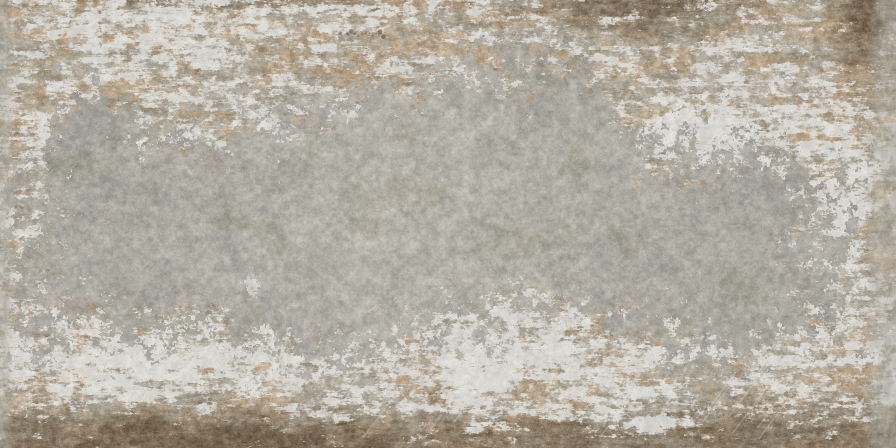
Write a Shadertoy shader that draws this texture.

```glsl
// Weathered concrete slab: a bare grey centre framed by flaking white paint over tan and brown.

float hash(vec2 p) {
    vec3 q = fract(vec3(p.xyx) * 0.1031);
    q += dot(q, q.yzx + 33.33);
    return fract((q.x + q.y) * q.z);
}

float noise(vec2 p) {
    vec2 i = floor(p), f = fract(p);
    f = f * f * (3.0 - 2.0 * f);
    return mix(mix(hash(i), hash(i + vec2(1, 0)), f.x),
               mix(hash(i + vec2(0, 1)), hash(i + vec2(1, 1)), f.x), f.y);
}

// Fractal noise centred on zero; a higher gain gives a rougher result
float fbm(vec2 p, float gain) {
    float sum = 0.0, amp = 0.5;
    for (int i = 0; i < 4; i++) {
        sum += amp * (noise(p) - 0.5);
        p = mat2(2.0, 0.12, -0.12, 2.0) * p + 17.3;
        amp *= gain;
    }
    return sum;
}

float bump(float x, float centre, float width) {
    float t = (x - centre) / width;
    return exp(-t * t);
}

float blob(vec2 uv, vec2 centre, vec2 size) {
    vec2 t = (uv - centre) / size;
    return exp(-dot(t, t));
}

float segment(vec2 p, vec2 a, vec2 b) {
    vec2 ab = b - a, ap = p - a;
    return length(ap - ab * clamp(dot(ap, ab) / dot(ab, ab), 0.0, 1.0));
}

// Positive inside the bare centre, negative in the painted frame
float bareField(vec2 uv) {
    float x = uv.x;
    float top = 0.70 + 0.07 * bump(x, 0.11, 0.05) + 0.16 * smoothstep(0.22, 0.57, x)
              - 0.19 * smoothstep(0.64, 0.73, x) - 0.08 * smoothstep(0.83, 0.95, x)
              - 0.12 * (1.0 - smoothstep(0.03, 0.09, x));
    float bottom = 0.265 - 0.07 * bump(x, 0.38, 0.08) + 0.06 * bump(x, 0.61, 0.10)
                 - 0.06 * bump(x, 0.84, 0.05);
    float sides = 1.3 * min(x - 0.035, 0.93 - x);
    return min(min(top - uv.y, uv.y - bottom), sides);
}

vec3 concrete(vec2 uv, vec2 p) {
    float light = 0.652 + 0.042 * blob(uv, vec2(0.47, 0.52), vec2(0.24, 0.45));
    light += 0.04 * fbm(p * 5.0, 0.6) + 0.09 * fbm(p * vec2(24, 32), 0.75);
    light += 0.16 * fbm(p * 75.0, 0.8);
    float stain = smoothstep(0.08, 0.3, fbm(p * vec2(10, 14) + 8.0, 0.75));
    return light * vec3(1.01, 0.995, 0.945) - stain * vec3(0.03, 0.03, 0.045);
}

// Old layers under the paint: tan, darkening to brown by the rim
vec3 underlayer(vec2 uv, vec2 p) {
    float low = 1.0 - smoothstep(0.02, 0.14, uv.y + 0.1 * fbm(p * 9.0, 0.6));
    float dark = low * (0.65 + 0.35 * bump(uv.x, 0.25, 0.2));
    dark += 0.9 * blob(uv, vec2(0.71, 1.0), vec2(0.10, 0.07));
    dark += 0.9 * blob(uv, vec2(0.97, 0.98), vec2(0.04, 0.15));
    dark += 0.6 * blob(uv, vec2(0.28, 1.0), vec2(0.2, 0.03));
    dark += 0.9 * fbm(p * vec2(20, 70) + 3.0, 0.75);
    vec3 ochre = mix(vec3(0.68, 0.655, 0.60), vec3(0.72, 0.64, 0.54),
                     smoothstep(-0.12, 0.2, fbm(p * vec2(10, 26) + 21.0, 0.75)));
    return mix(ochre, vec3(0.46, 0.40, 0.32), clamp(dark, 0.0, 1.0)) + 0.22 * fbm(p * 75.0, 0.8);
}

float paintCover(vec2 uv, vec2 p) {
    float cover = 0.02 - 0.05 * smoothstep(0.74, 0.88, uv.y);
    float low = 1.0 - smoothstep(0.01, 0.14, uv.y + 0.04 * smoothstep(0.4, 0.6, uv.x));
    cover -= 0.32 * low;
    cover += 0.28 * blob(uv, vec2(0.77, 0.71), vec2(0.11, 0.055));
    cover += 0.20 * blob(uv, vec2(0.94, 0.58), vec2(0.03, 0.13));
    cover += 0.17 * blob(uv, vec2(0.17, 0.20), vec2(0.20, 0.07));
    cover += 0.17 * blob(uv, vec2(0.55, 0.22), vec2(0.07, 0.09));
    cover += 0.10 * blob(uv, vec2(0.90, 0.22), vec2(0.06, 0.10));
    cover += 0.14 * blob(uv, vec2(0.48, 0.82), vec2(0.07, 0.04));
    cover += 0.10 * blob(uv, vec2(0.16, 0.93), vec2(0.10, 0.08));
    cover -= 0.22 * blob(uv, vec2(0.97, 0.97), vec2(0.05, 0.13));
    cover -= 0.16 * blob(uv, vec2(0.72, 1.0), vec2(0.10, 0.07));
    cover += 0.45 * fbm(p * vec2(11, 75), 0.75) + 0.55 * fbm(p * vec2(34, 46) + 9.0, 0.8);
    cover += 0.25 * fbm(p * 5.0 + 31.0, 0.6);
    return smoothstep(-0.09, 0.15, cover + 0.2 * fbm(p * 90.0, 0.8));
}

void mainImage(out vec4 fragColor, in vec2 fragCoord) {
    vec2 uv = fragCoord / iResolution.xy;
    vec2 p = uv * vec2(2, 1);
    float px = 1.0 / iResolution.y;

    // Painted frame
    vec3 white = vec3(0.865, 0.862, 0.845) + 0.12 * fbm(p * 70.0 + 5.0, 0.8);
    vec3 frame = mix(underlayer(uv, p), white, 0.92 * paintCover(uv, p));

    // Bare centre dissolving into flakes along its outline
    float ragged = bareField(uv) + 0.13 * fbm(p * 9.0 + 2.0, 0.6) + 0.25 * fbm(p * 42.0, 0.85);
    vec3 col = mix(frame, concrete(uv, p), smoothstep(-0.03, 0.025, ragged));

    // Stray paint chip and worn side strips
    float chip = blob(uv, vec2(0.285, 0.365), vec2(0.016, 0.028)) + 1.6 * fbm(p * 60.0, 0.75);
    col = mix(col, white, 0.7 * smoothstep(0.65, 0.9, chip));
    float strip = smoothstep(0.96, 0.985, uv.x + 0.03 * fbm(p * vec2(20, 8), 0.7));
    strip = max(strip, 1.0 - smoothstep(0.006, 0.016, uv.x));
    col = mix(col, vec3(0.68, 0.67, 0.63) + 0.3 * fbm(p * vec2(50, 30), 0.8), 0.55 * strip);

    // Slanted scratches low down, and a row of dark pits near the top
    for (int i = 0; i < 14; i++) {
        float k = float(i);
        vec2 a = vec2(0.5 + 1.2 * hash(vec2(k, 2)), 0.02 + 0.1 * hash(vec2(k, 5)));
        vec2 b = a + (0.04 + 0.09 * hash(vec2(k, 7))) * vec2(0.75, 1.0);
        float line = 1.0 - smoothstep(0.0, 0.001 + px, segment(p, a, b));
        col = mix(col, white, 0.3 * line);
        vec2 pit = vec2(0.76 + 0.008 * k, 0.918 + 0.012 * hash(vec2(k, 9)));
        float radius = 0.007 * hash(vec2(k, 11));
        float spot = 1.0 - smoothstep(radius - px, radius + px, length(p - pit));
        col = mix(col, vec3(0.40, 0.33, 0.26), 0.65 * spot);
    }
    fragColor = vec4(clamp(col, 0.0, 1.0), 1.0);
}
```
